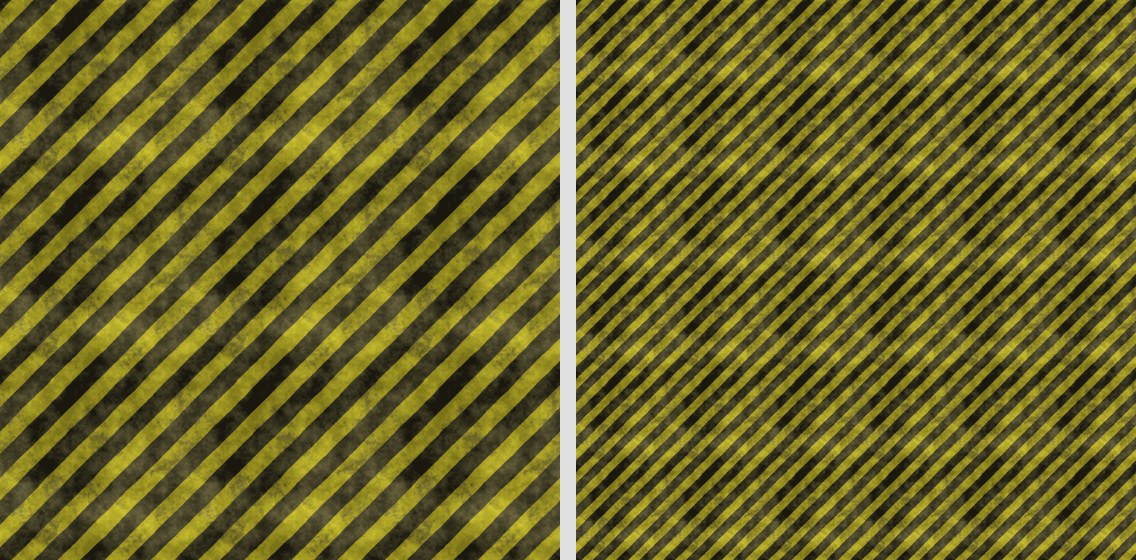
Left, the tile; right, the same tile 2 across and 2 down.
Reproduce this pattern procedurally as a WebGL 2 fragment shader.

```glsl
#version 300 es
precision highp float;

uniform vec2 u_resolution;
out vec4 fragColor;

const float WEAR_TILES = 3.0;      // wear repeats across and down
const float STRIPES = 12.0;        // stripes across and down
const float STRIPE_CENTRE = 0.485;
const float STRIPE_HALF_WIDTH = 0.243;

const vec3 DARK_LOW = vec3(0.10, 0.095, 0.055);
const vec3 DARK_HIGH = vec3(0.42, 0.395, 0.245);
const vec3 YELLOW_LOW = vec3(0.48, 0.45, 0.09);
const vec3 YELLOW_HIGH = vec3(0.80, 0.76, 0.19);
const vec3 GRIME = vec3(0.40, 0.375, 0.18);

float hash(vec2 cell, float seed) {
    uvec3 q = uvec3(cell, seed) * uvec3(1597u, 3812u, 7919u);
    uint h = (q.x ^ (q.y * 2699u) ^ q.z) * 747796u + 28913u;
    h = (h ^ (h >> 15)) * 739982u + q.y;
    h = (h ^ (h >> 13)) * 277803u;
    h ^= h >> 16;
    return float(h & 65535u) / 65535.0;
}

// Value noise that wraps after the given number of cells
float wrappedNoise(vec2 tile, float cells, float seed) {
    vec2 p = tile * cells;
    vec2 a = mod(floor(p), cells);
    vec2 b = mod(a + 1.0, cells);
    vec2 f = fract(p);
    f = f * f * (3.0 - 2.0 * f);
    float low = mix(hash(a, seed), hash(vec2(b.x, a.y), seed), f.x);
    float high = mix(hash(vec2(a.x, b.y), seed), hash(b, seed), f.x);
    return mix(low, high, f.y);
}

float wrappedFbm(vec2 tile, float cells, float gain, float seed) {
    float sum = 0.0, total = 0.0, weight = 1.0;
    for (int i = 0; i < 6; i++) {
        sum += weight * wrappedNoise(tile, cells, seed + float(i));
        total += weight;
        weight *= gain;
        cells *= 2.0;
    }
    return sum / total;
}

// Soft round blotch, wrapped within the tile
float blotch(vec2 tile, vec2 centre, vec2 radius) {
    vec2 d = (fract(tile - centre + 0.5) - 0.5) / radius;
    return exp(-dot(d, d));
}

float stripeMask(float phase, float centre, float halfWidth, float soft) {
    float d = abs(fract(phase - centre + 0.5) - 0.5);
    return 1.0 - smoothstep(halfWidth - soft, halfWidth + soft, d);
}

void main() {
    vec2 uv = gl_FragCoord.xy / u_resolution;
    vec2 tile = fract(uv * WEAR_TILES);

    // Cloudy wear with a fine grain
    float wear = wrappedFbm(tile, 4.0, 0.76, 3.0) - 0.5;
    float tone = 0.5 + 2.4 * wear;
    tone -= 0.32 * blotch(tile, vec2(0.22, 0.73), vec2(0.09, 0.07));
    tone += 0.22 * blotch(tile, vec2(0.12, 0.38), vec2(0.10, 0.06));
    tone = clamp(tone, 0.0, 1.0);

    // Diagonal stripes with slightly uneven edges
    float wobble = 0.07 * (wrappedFbm(tile, 8.0, 0.5, 21.0) - 0.5);
    float soft = 0.85 * STRIPES / min(u_resolution.x, u_resolution.y);
    float phase = (uv.x - uv.y) * STRIPES + wobble;
    float paint = stripeMask(phase, STRIPE_CENTRE, STRIPE_HALF_WIDTH, soft);

    // Speckled dirt on the paint
    float dirt = smoothstep(0.52, 0.72, wrappedFbm(tile, 5.0, 0.8, 41.0));
    vec3 dark = mix(DARK_LOW, DARK_HIGH, tone);
    vec3 yellow = mix(YELLOW_LOW, YELLOW_HIGH, tone);
    yellow = mix(yellow, GRIME * (0.7 + 0.6 * tone), 0.75 * dirt);

    fragColor = vec4(mix(dark, yellow, paint), 1.0);
}
```
